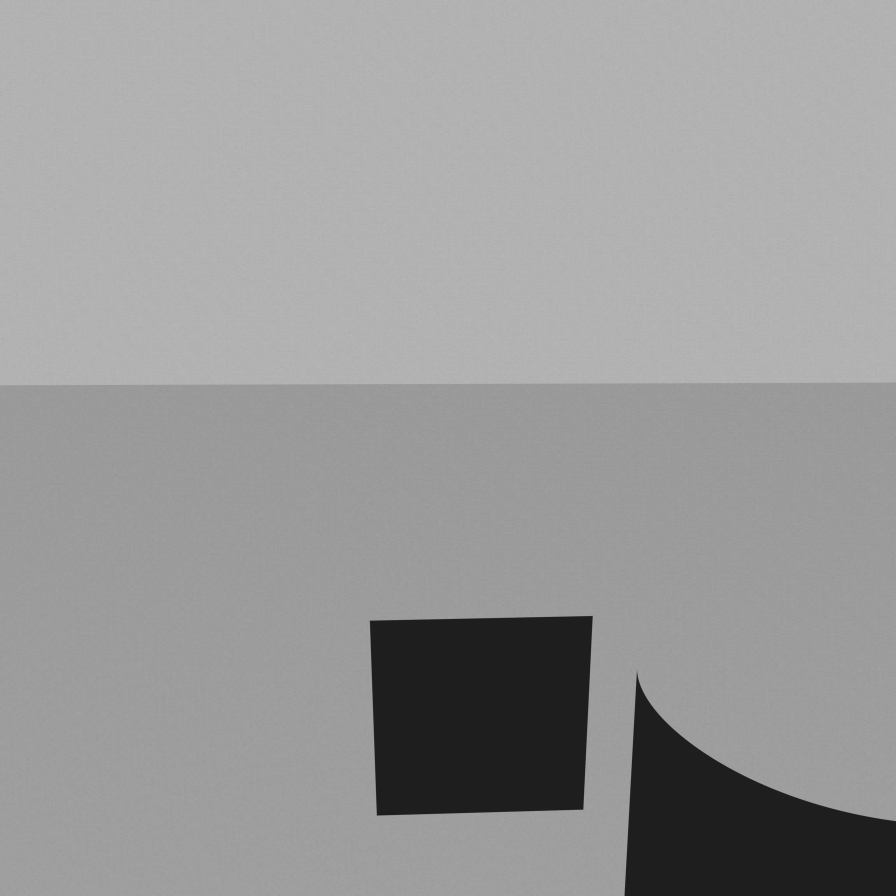
Write a three.js fragment shader that draws this background.

```glsl
#define WALL_TONE 0.697
#define FLOOR_NEAR 0.622
#define FLOOR_FAR 0.602
#define DARK_TONE 0.118
#define HORIZON_LEFT 0.5700
#define HORIZON_RISE 0.0030
#define EDGE_SOFTNESS 0.0008
#define GRAIN_CELLS 512.0
#define GRAIN_AMOUNT 0.022
#define SPECK_AMOUNT 0.035
#define SPECK_RARITY 0.997

varying vec2 vUv;

float hash(vec2 p) {
  return fract(sin(dot(p, vec2(127.1, 311.7))) * 43758.5453);
}

// Coverage of a region whose signed distance is negative inside
float fill(float dist) {
  return 1.0 - smoothstep(-EDGE_SOFTNESS, EDGE_SOFTNESS, dist);
}

// Signed distance to the line a-b, positive on its left
float lineSide(vec2 p, vec2 a, vec2 b) {
  vec2 along = normalize(b - a);
  return dot(p - a, vec2(-along.y, along.x));
}

// Convex panel with its corners in clockwise order
float quadDistance(vec2 p, vec2 a, vec2 b, vec2 c, vec2 d) {
  return max(max(lineSide(p, a, b), lineSide(p, b, c)),
             max(lineSide(p, c, d), lineSide(p, d, a)));
}

// Slanted left side under a concave sweep to the right border
float sweepDistance(vec2 p) {
  vec2 tip = vec2(0.7110, 0.2540);
  vec2 foot = vec2(0.6970, 0.0);
  float span = 1.0 - tip.x;
  float u = max((p.x - tip.x) / span, 0.0);
  float root = sqrt(u);
  float drop = 0.160 * root + 0.0625 * u - 0.052 * u * u;
  float slope = (0.080 / max(root, 0.02) + 0.0625 - 0.104 * u) / span;
  float curve = (p.y - tip.y + drop) / sqrt(1.0 + slope * slope);
  return max(curve, lineSide(p, foot, tip));
}

// Fine grain with rare stronger specks, centred on zero
float grain(vec2 p) {
  vec2 cell = floor(p * GRAIN_CELLS);
  float fine = 0.5 * (hash(cell) + hash(cell + 37.0)) - 0.5;
  float speck = step(SPECK_RARITY, hash(cell + 91.0));
  float direction = sign(hash(cell + 53.0) - 0.5);
  return fine * GRAIN_AMOUNT + speck * direction * SPECK_AMOUNT;
}

void main() {
  // Wall and floor
  float horizon = HORIZON_LEFT + HORIZON_RISE * vUv.x;
  float floorTone = mix(FLOOR_NEAR, FLOOR_FAR, clamp(vUv.y / horizon, 0.0, 1.0));
  float tone = mix(WALL_TONE, floorTone, fill(vUv.y - horizon));

  // Dark shapes
  float panel = quadDistance(vUv, vec2(0.4128, 0.3073), vec2(0.6615, 0.3125),
                             vec2(0.6510, 0.0964), vec2(0.4206, 0.0898));
  float dark = fill(min(panel, sweepDistance(vUv)));
  tone = mix(tone, DARK_TONE, dark);

  // Grain, fainter on the dark shapes
  tone += grain(vUv) * mix(1.0, 0.25, dark);
  gl_FragColor = vec4(vec3(tone), 1.0);
}
```
